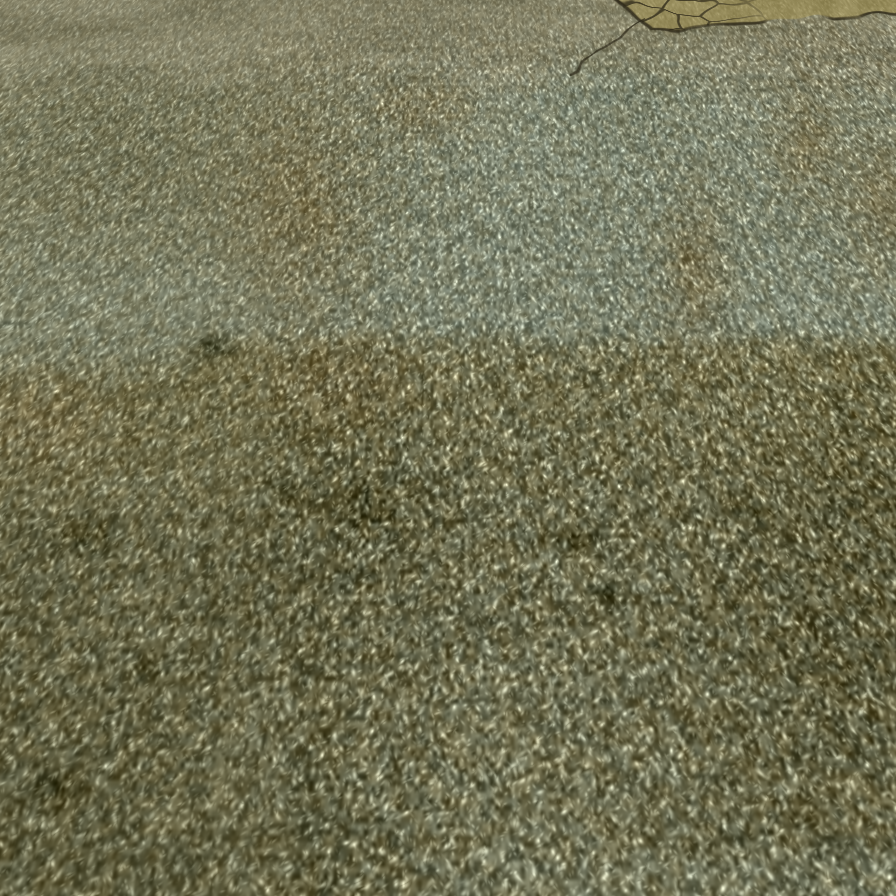
Reproduce this texture procedurally as a WebGL 2 fragment shader.

```glsl
#version 300 es
precision highp float;

uniform vec2 u_resolution;
out vec4 fragColor;

const vec3 FAR_TAN = vec3(0.54, 0.53, 0.425);
const vec3 SLAB_GREY = vec3(0.525, 0.55, 0.465);
const vec3 SLAB_OLIVE = vec3(0.505, 0.505, 0.395);
const vec3 LOWER_BROWN = vec3(0.475, 0.46, 0.325);
const vec3 NEAR_OLIVE = vec3(0.425, 0.418, 0.30);
const vec3 NEAR_GREY = vec3(0.49, 0.495, 0.39);
const vec3 RUST = vec3(0.495, 0.455, 0.315);
const vec3 PATCH_YELLOW = vec3(0.60, 0.56, 0.37);
const vec3 CRACK_DARK = vec3(0.17, 0.15, 0.09);
const vec3 GRAIN_TINT = vec3(0.99, 1.01, 0.98);
const float NEAR_GRAIN = 0.0138;   // cell size at the bottom
const float GRAIN_SHRINK = 0.0080; // loss of cell size up to the top
const float LONG_FLECK = 0.34;
const float SMALL_FLECK = 0.20;
const float GRIT = 0.25;
const float FLECK_MEAN = 0.135;

// Rust stains: centre, radii
const vec4 STAINS[7] = vec4[7](
  vec4(0.775, 0.70, 0.035, 0.085), vec4(0.985, 0.78, 0.04, 0.08),
  vec4(0.47, 0.875, 0.06, 0.035), vec4(0.33, 0.77, 0.07, 0.13),
  vec4(0.38, 0.575, 0.08, 0.04), vec4(0.90, 0.84, 0.04, 0.06),
  vec4(0.04, 0.53, 0.08, 0.05));

// Broad tone shifts: centre, radius, amount
const vec4 SHADES[8] = vec4[8](
  vec4(0.39, 0.43, 0.10, -0.035), vec4(0.95, 0.27, 0.13, -0.035),
  vec4(0.94, 0.50, 0.09, -0.025), vec4(0.08, 0.08, 0.14, -0.025),
  vec4(0.25, 0.33, 0.10, -0.025), vec4(0.56, 0.17, 0.12, 0.02),
  vec4(0.58, 0.82, 0.10, 0.02), vec4(0.13, 0.84, 0.10, -0.025));

// Dark spots: centre, radius, strength
const vec4 SPOTS[9] = vec4[9](
  vec4(0.237, 0.613, 0.022, 0.17), vec4(0.10, 0.402, 0.030, 0.12),
  vec4(0.642, 0.395, 0.026, 0.12), vec4(0.677, 0.338, 0.018, 0.16),
  vec4(0.41, 0.44, 0.045, 0.07), vec4(0.845, 0.43, 0.020, 0.11),
  vec4(0.16, 0.25, 0.020, 0.09), vec4(0.06, 0.12, 0.024, 0.09),
  vec4(0.32, 0.45, 0.024, 0.09));

float hash(vec2 p) {
  return fract(sin(dot(p, vec2(127.1, 311.7))) * 43758.5453);
}

float noise(vec2 p) {
  vec2 i = floor(p), f = fract(p);
  f = f * f * (3.0 - 2.0 * f);
  return mix(mix(hash(i), hash(i + vec2(1, 0)), f.x),
             mix(hash(i + vec2(0, 1)), hash(i + vec2(1, 1)), f.x), f.y);
}

float fbm(vec2 p) {
  float sum = 0.0, amp = 0.5;
  for (int i = 0; i < 4; i++, amp *= 0.5) {
    sum += amp * noise(p);
    p = p * 2.03 + 17.0;
  }
  return sum;
}

// Scattered slanted stone chips, one per cell
float flecks(vec2 p) {
  float best = 0.0;
  for (int j = -1; j <= 1; j++)
    for (int i = -1; i <= 1; i++) {
      vec2 c = floor(p) + vec2(i, j);
      vec2 d = p - c - vec2(hash(c), hash(c + 31.7));
      float a = (hash(c + 57.3) - 0.62) * 2.0;
      d = mat2(cos(a), -sin(a), sin(a), cos(a)) * d;
      d /= vec2(0.2, mix(0.28, 0.5, hash(c + 11.9)));
      best = max(best, hash(c + 73.1) * exp(-dot(d, d)));
    }
  return best;
}

// Distance to the borders between irregular plates
float plateGap(vec2 p) {
  vec2 near = vec2(9.0);
  for (int j = -1; j <= 1; j++)
    for (int i = -1; i <= 1; i++) {
      vec2 c = floor(p) + vec2(i, j);
      float d = length(c + vec2(hash(c), hash(c + 31.7)) - p);
      near = d < near.x ? vec2(d, near.x) : vec2(near.x, min(near.y, d));
    }
  return near.y - near.x;
}

float segment(vec2 p, vec2 a, vec2 b) {
  vec2 ab = b - a;
  return length(p - a - ab * clamp(dot(p - a, ab) / dot(ab, ab), 0.0, 1.0));
}

vec3 groundColour(vec2 uv) {
  float cloud = fbm(uv * vec2(6.0, 9.0)) - 0.47;
  vec3 slab = mix(SLAB_OLIVE, SLAB_GREY, smoothstep(0.2, 0.55, uv.x + cloud * 0.3));
  slab = mix(slab, SLAB_GREY, 0.5 * smoothstep(0.78, 0.66, uv.y));
  slab = mix(slab, FAR_TAN, smoothstep(0.87, 0.96, uv.y + cloud * 0.1));
  vec3 lower = mix(NEAR_OLIVE, LOWER_BROWN, smoothstep(0.35, 0.6, uv.y));
  lower = mix(lower, NEAR_GREY, 0.4 * exp(-pow((uv.x - 0.6) / 0.25, 2.0)));
  lower = mix(lower, NEAR_GREY, 0.8 * smoothstep(0.07, 0.03, uv.y) * smoothstep(0.4, 0.52, uv.x));
  float rightward = smoothstep(0.1, 0.32, uv.x);
  float seam = mix(0.585, 0.62, rightward) + cloud * 0.015;
  float blur = mix(0.045, 0.022, rightward);
  vec3 col = mix(lower, slab, smoothstep(-blur, blur, uv.y - seam));
  for (int i = 0; i < STAINS.length(); i++) {
    vec2 d = (uv - STAINS[i].xy) / STAINS[i].zw;
    col = mix(col, RUST, 0.65 * exp(-dot(d, d)));
  }
  for (int i = 0; i < SHADES.length(); i++) {
    vec2 d = (uv - SHADES[i].xy) / SHADES[i].z;
    col += SHADES[i].w * exp(-dot(d, d));
  }
  for (int i = 0; i < SPOTS.length(); i++) {
    vec2 d = (uv - SPOTS[i].xy) / (SPOTS[i].z * vec2(1.0, 0.65));
    col -= SPOTS[i].w * exp(-dot(d, d) * (0.5 + fbm(uv * 60.0)));
  }
  // Dark wheel line and far horizontal streaks
  col -= 0.04 * exp(-pow((uv.x - 0.355) / 0.03, 2.0)) * smoothstep(0.33, 0.2, uv.y);
  col -= 0.08 * (noise(uv * vec2(9.0, 90.0)) - 0.5) * smoothstep(0.86, 0.95, uv.y);
  return col + cloud * 0.05;
}

void main() {
  vec2 uv = gl_FragCoord.xy / u_resolution;
  float px = 1.0 / u_resolution.y;

  // Grain in receding ground coordinates
  float size = NEAR_GRAIN - GRAIN_SHRINK * uv.y;
  vec2 ground = vec2((uv.x - 0.5) / size, -log(size / NEAR_GRAIN) / GRAIN_SHRINK);
  float grain = LONG_FLECK * (flecks(ground) - FLECK_MEAN)
              + SMALL_FLECK * (flecks(ground * 1.7 + 40.0) - FLECK_MEAN)
              + GRIT * (noise(ground * vec2(2.6, 1.9)) - 0.5);
  float contrast = mix(1.22, 1.05, smoothstep(0.55, 0.68, uv.y));
  contrast *= mix(1.0, 0.55, smoothstep(0.85, 0.97, uv.y - 0.06 * uv.x));
  contrast *= mix(0.8, 1.0, smoothstep(0.25, 0.4, uv.x));
  vec3 hue = vec3(1.0, 0.1, -1.0) * (noise(ground * 0.9 + 90.0) - 0.5);
  vec3 col = groundColour(uv) + contrast * (grain * GRAIN_TINT + 0.03 * hue);

  // Yellow broken patch with a dark lower rim
  float wobble = noise(uv * 45.0) - 0.5;
  float rim = uv.y - 0.967 - 0.085 * max(uv.x - 0.76, 0.0) - 0.008 * wobble;
  float side = (uv.x - 0.69 - 1.2 * (1.0 - uv.y)) * 0.64 + 0.008 * wobble;
  float inside = min(rim, side);
  vec3 patchCol = PATCH_YELLOW + 0.25 * grain + 0.12 * (fbm(uv * 50.0) - 0.47);
  float veins = smoothstep(0.1, 0.02, plateGap(uv * vec2(20.0, 50.0) + 0.8 * wobble));
  patchCol = mix(patchCol, CRACK_DARK, 0.75 * veins * smoothstep(0.9, 0.76, uv.x));
  col = mix(col, patchCol, smoothstep(-px, px, inside));
  float rimInk = 0.8 * smoothstep(0.3, 0.6, noise(uv * 30.0 + 3.0));
  col = mix(col, CRACK_DARK, rimInk * smoothstep(0.0015 + px, 0.0005, abs(inside)));

  // Crack running down from the patch
  vec2 bent = uv + 0.012 * (vec2(noise(uv * 60.0), noise(uv * 60.0 + 9.0)) - 0.5);
  float crack = min(segment(bent, vec2(0.715, 0.977), vec2(0.675, 0.945)),
                    segment(bent, vec2(0.675, 0.945), vec2(0.632, 0.915)));
  col = mix(col, CRACK_DARK, 0.7 * smoothstep(0.001 + px, 0.0003, crack));

  fragColor = vec4(clamp(col, 0.0, 1.0), 1.0);
}
```
